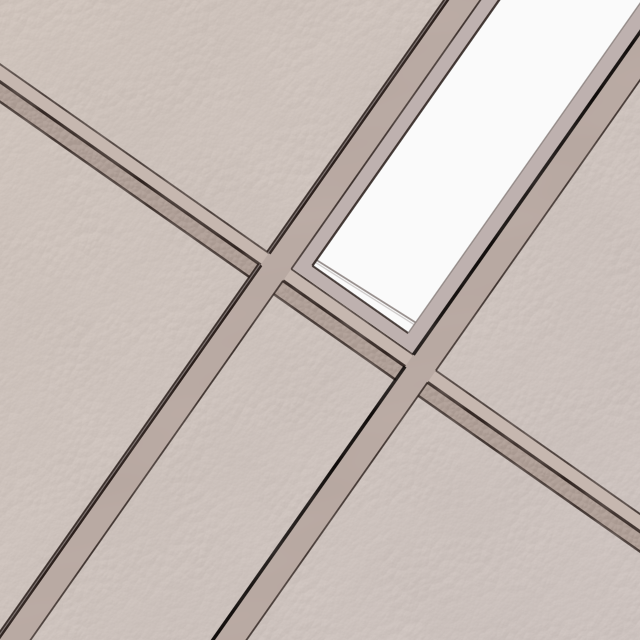
Give the GLSL for this pattern, as a Shadertoy shader.

```glsl
// Suspended ceiling seen at a slant: plaster tiles, two long rails, one cross
// bar and a lit panel. The canvas is turned into rail axes (u across, v along),
// then bands and ink strokes are layered over embossed cellular plaster.

const vec3 PLASTER = vec3(0.805, 0.760, 0.730);
const vec3 RAIL    = vec3(0.725, 0.665, 0.638);
const vec3 LEDGE   = vec3(0.775, 0.718, 0.688);
const vec3 RECESS  = vec3(0.685, 0.622, 0.590);
const vec3 FRAME   = vec3(0.745, 0.695, 0.685);
const vec3 LIT     = vec3(0.980, 0.980, 0.980);
const vec3 INK     = vec3(0.150, 0.105, 0.090);
const vec3 GREY    = vec3(0.500, 0.460, 0.450);

const vec2 ACROSS = vec2(0.818, 0.575);   // unit normal of the rails, y down
const float LEDGE_TOP = 0.082, LEDGE_LOW = 0.1045, RECESS_LOW = 0.130;
const float RAIL_START = 0.571, RAIL_STEP = 0.276, RAIL_WIDTH = 0.043;

vec2 hash2(vec2 p) {
    vec3 q = fract(p.xyx * vec3(0.1031, 0.1030, 0.0973));
    q += dot(q, q.yzx + 33.33);
    return fract((q.xx + q.yz) * q.zy);
}

// Distance to the nearest scattered point
float cellular(vec2 p) {
    vec2 cell = floor(p), f = fract(p);
    float nearest = 2.0;
    for (int y = -1; y <= 1; y++)
        for (int x = -1; x <= 1; x++) {
            vec2 o = vec2(x, y);
            nearest = min(nearest, length(o + hash2(cell + o) - f));
        }
    return nearest;
}

// Slow uneven tone from layered sines, about -1 to 1
float drift(vec2 p) {
    return 0.5 * sin(p.x * 13.0 + 2.0 * sin(p.y * 9.0))
         + 0.3 * sin(p.y * 31.0 + 2.0 * sin(p.x * 23.0))
         + 0.2 * sin((p.x + p.y) * 67.0);
}

// Relief lit from one side
float emboss(vec2 p, float scale) {
    vec2 q = p * scale;
    return cellular(q) - cellular(q + vec2(0.22, 0.12));
}

float band(float x, float lo, float hi, float aa) {
    return smoothstep(lo - aa, lo + aa, x) * (1.0 - smoothstep(hi - aa, hi + aa, x));
}

float stroke(float x, float at, float halfWidth, float aa) {
    return band(x, at - halfWidth, at + halfWidth, aa);
}

vec3 plaster(vec2 p, vec2 uv) {
    float flecks = emboss(uv * vec2(1.0, 0.75), 85.0) * (0.6 + 0.4 * drift(uv * 2.3));
    float grain = emboss(uv + 3.7, 190.0);
    vec3 tint = mix(vec3(0.0), vec3(-0.008, -0.003, 0.012), 0.5 * (p.x + p.y));
    return PLASTER + tint + 0.060 * flecks + 0.025 * grain + 0.006 * drift(p);
}

// Light ledge and shaded recess, each outlined
vec3 crossBar(vec3 col, vec2 uv, float aa) {
    float v = uv.y, wear = 0.85 + 0.15 * drift(uv * 3.0);
    float grit = 0.09 * emboss(uv, 120.0);
    col = mix(col, LEDGE, band(v, LEDGE_TOP, LEDGE_LOW, aa));
    col = mix(col, RECESS + grit, band(v, LEDGE_LOW, RECESS_LOW, aa));
    col = mix(col, INK, 0.80 * wear * stroke(v, LEDGE_TOP, 0.0015, aa));
    col = mix(col, INK, 0.95 * wear * stroke(v, LEDGE_LOW, 0.0024, aa));
    return mix(col, INK, 0.85 * wear * stroke(v, RECESS_LOW, 0.0019, aa));
}

// Framed bright panel between the rails, with a double lip at its end
vec3 litPanel(vec3 col, vec2 uv, float aa) {
    float lo = 0.638, hi = 0.821, end = 0.059;
    float slot = band(uv.x, RAIL_START, RAIL_START + RAIL_STEP, aa);
    col = mix(col, FRAME, slot * band(uv.y, -2.0, LEDGE_TOP - 0.0015, aa));
    float inside = band(uv.x, lo, hi, aa);
    float along = band(uv.y, -2.0, end, aa);
    col = mix(col, LIT, inside * along);
    float lip = 0.048 - 0.05 * (uv.x - lo);
    col = mix(col, GREY, 0.80 * inside * stroke(uv.y, lip, 0.0014, aa));
    col = mix(col, GREY, 0.35 * inside * stroke(uv.y, lip + 0.004, 0.0010, aa));
    col = mix(col, INK, 0.80 * inside * stroke(uv.y, end, 0.0016, aa));
    col = mix(col, INK, 0.85 * along * stroke(uv.x, lo, 0.0018, aa));
    return mix(col, GREY, 0.75 * along * stroke(uv.x, hi, 0.0011, aa));
}

// Plain rail; side strokes stop where the ledge runs into it
vec3 rail(vec3 col, vec2 uv, float left, float isDouble, float aa) {
    float right = left + RAIL_WIDTH;
    float open = 1.0 - band(uv.y, LEDGE_TOP, LEDGE_LOW, aa);
    float wear = 0.90 + 0.10 * drift(uv * 2.0);
    col = mix(col, RAIL + 0.008 * drift(uv), band(uv.x, left, right, aa));
    float heavy = mix(0.0027, 0.0018, isDouble);
    col = mix(col, GREY, isDouble * open * band(uv.x, left - 0.003, left + 0.003, aa));
    col = mix(col, INK, isDouble * 0.85 * open * stroke(uv.x, left - 0.0035, 0.0014, aa));
    col = mix(col, INK * mix(0.35, 1.0, isDouble), wear * open * stroke(uv.x, left + 0.0015 * isDouble, heavy, aa));
    return mix(col, INK, 0.85 * wear * open * stroke(uv.x, right, 0.0014, aa));
}

void mainImage(out vec4 fragColor, in vec2 fragCoord) {
    vec2 p = fragCoord / iResolution.y;
    p.y = 1.0 - p.y;
    vec2 uv = vec2(dot(p, ACROSS), dot(p, vec2(-ACROSS.y, ACROSS.x)));
    float aa = max(0.0011, 0.7 / iResolution.y);

    vec3 col = plaster(p, uv);
    col = crossBar(col, uv, aa);
    col = litPanel(col, uv, aa);
    for (int i = 0; i < 2; i++)
        col = rail(col, uv, RAIL_START + RAIL_STEP * float(i), 1.0 - float(i), aa);
    fragColor = vec4(col, 1.0);
}
```
